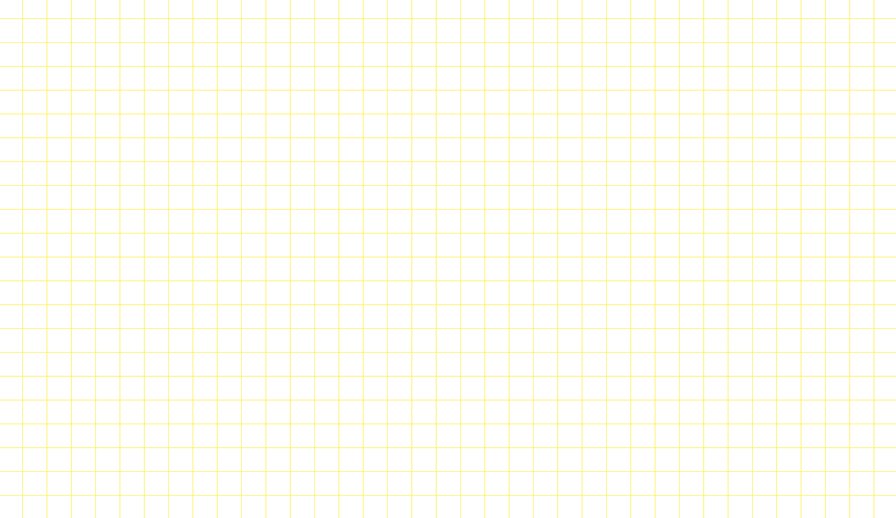
Reproduce this pattern procedurally as a Shadertoy shader.

```glsl
// Fine yellow graph-paper grid on white, with cells slightly wider than tall.
// Each family of lines is a periodic distance, and the thin strokes are
// smoothed by integrating their width over a pixel-sized box.

// Lengths are in canvas heights.
const vec2 CELL_SIZE = vec2(0.04696, 0.04602);
const vec2 GRID_ORIGIN = vec2(0.0437, 0.9640);
const float LINE_WIDTH = 0.00135;
const float FILTER_PIXELS = 1.2;
const vec3 PAPER_COLOR = vec3(1.0);
const vec3 LINE_COLOR = vec3(1.0, 0.94, 0.30);

// Signed distance to the nearest vertical (x) and horizontal (y) line.
vec2 gridDistance(vec2 p) {
    vec2 cell = (p - GRID_ORIGIN) / CELL_SIZE;
    return (fract(cell + 0.5) - 0.5) * CELL_SIZE;
}

// Share of a box of the given size that each stroke covers.
vec2 strokeCoverage(vec2 dist, float boxSize) {
    vec2 upper = min(dist + 0.5 * boxSize, vec2(0.5 * LINE_WIDTH));
    vec2 lower = max(dist - 0.5 * boxSize, vec2(-0.5 * LINE_WIDTH));
    return clamp((upper - lower) / boxSize, 0.0, 1.0);
}

void mainImage(out vec4 fragColor, in vec2 fragCoord) {
    vec2 p = fragCoord / iResolution.y;
    float boxSize = FILTER_PIXELS / iResolution.y;
    vec2 lines = strokeCoverage(gridDistance(p), boxSize);

    // Union of both line families, so crossings are not painted twice.
    float ink = 1.0 - (1.0 - lines.x) * (1.0 - lines.y);
    fragColor = vec4(mix(PAPER_COLOR, LINE_COLOR, ink), 1.0);
}
```
